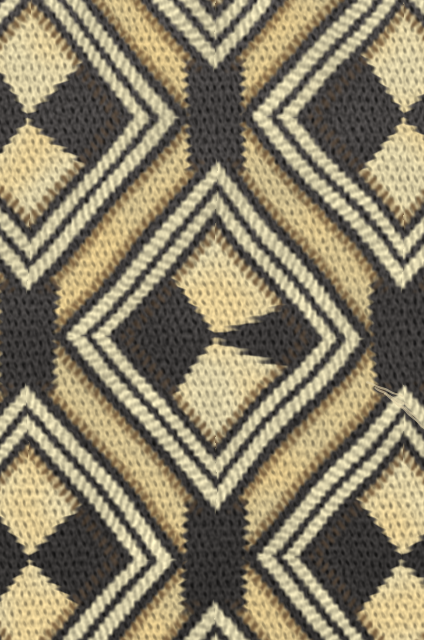
Reproduce this pattern procedurally as a Shadertoy shader.

```glsl
// Woven raffia cloth: a staggered lattice of outlined diamonds, each split into
// dark and pale quarters, with dark stars where the diamonds' corners meet.
// Skewed lattice axes turn every diamond into a square; noise and stitches wear it.

vec2 gradient(vec2 cell) {
    float angle = 6.2832 * fract(sin(dot(cell, vec2(127.1, 311.7))) * 43758.5);
    return vec2(cos(angle), sin(angle));
}

float gradientNoise(vec2 p) {
    vec2 i = floor(p), f = p - i;
    vec2 w = f * f * f * (f * (f * 6.0 - 15.0) + 10.0);
    float a = dot(gradient(i), f);
    float b = dot(gradient(i + vec2(1, 0)), f - vec2(1, 0));
    float c = dot(gradient(i + vec2(0, 1)), f - vec2(0, 1));
    float d = dot(gradient(i + vec2(1, 1)), f - vec2(1, 1));
    return mix(mix(a, b, w.x), mix(c, d, w.x), w.y);
}

float above(float x, float edge) {
    return smoothstep(edge - 0.018, edge + 0.018, x);
}

float band(float x, float lo, float hi) {
    return above(x, lo) - above(x, hi);
}

// Staggered dimples between the pile stitches
float stitchHoles(vec2 p) {
    vec2 q = p * vec2(50.0, 42.0);
    q.x += 0.5 * floor(q.y);
    vec2 f = fract(q) - 0.5;
    f.x += 0.3 * f.y;
    return smoothstep(0.5, 0.08, length(f * vec2(1.5, 1.0)));
}

float segmentDistance(vec2 p, vec2 a, vec2 b) {
    vec2 ab = b - a;
    return length(p - a - ab * clamp(dot(p - a, ab) / dot(ab, ab), 0.0, 1.0));
}

void mainImage(out vec4 fragColor, in vec2 fragCoord) {
    vec2 uv = fragCoord / iResolution.x;

    // Hand-made wobble, broad and fine
    vec2 p = uv + 0.016 * vec2(gradientNoise(uv * 4.0), gradientNoise(uv * 4.0 + 17.0));
    p += 0.004 * vec2(gradientNoise(uv * 38.0), gradientNoise(uv * 38.0 + 9.0));

    // Lattice axes run along the diamond sides
    vec2 g = (p - vec2(0.508, 0.715)) / vec2(0.441, 0.521);
    vec2 axes = vec2(g.x + g.y, g.x - g.y);
    vec2 cell = round(axes * 0.5);
    vec2 local = axes - 2.0 * cell;
    vec2 side = abs(local);
    float d = max(side.x, side.y);
    float along = side.x > side.y ? local.y : local.x;
    float tooth = 0.5 + 0.5 * sin(along * 100.0);
    float rope = 0.5 + 0.5 * sin(along * 94.0 + d * 45.0);
    d += 0.012 * (tooth - 0.5);

    // Diamond: two pale cords, then a quartered centre
    float cord = band(d, 0.70, 0.79) + band(d, 0.57, 0.65);
    float inside = 1.0 - above(d, 0.51);
    float outside = above(d, 0.86);
    vec2 m = vec2(local.x + local.y, local.x - local.y) * 0.5;
    float rightSlope = 0.36 + 0.42 * abs(sin(dot(cell, vec2(1.7, 1.2))));
    float slope = m.x < 0.0 ? 1.12 : rightSlope;
    float quarterEdge = slope * abs(m.x) + 0.012 - abs(m.y);
    float quarter = above(quarterEdge + 0.012 * sin(p.y * 290.0), 0.0);

    // Star: an upright block at each junction, trimmed by the diamonds
    vec2 corner = mod(axes, 2.0) - 1.0;
    vec2 s = abs(vec2(corner.x + corner.y, corner.x - corner.y)) * 0.5;
    s.x += 0.012 * sin(p.y * 270.0);
    float star = (1.0 - above(s.x, 0.159)) * (1.0 - above(s.y, 0.25));

    // Yarn colours with stitch shading
    float holes = stitchHoles(p);
    float fibre = gradientNoise(uv * vec2(120.0, 90.0));
    float patches = gradientNoise(uv * 7.0 + 4.0);
    vec3 dark = mix(vec3(0.15, 0.145, 0.14), vec3(0.25, 0.24, 0.235), 0.35 + 0.5 * uv.y);
    dark *= 1.12 - 0.5 * holes + 0.5 * fibre;
    vec3 pile = mix(vec3(0.88, 0.83, 0.66), vec3(0.82, 0.75, 0.56), outside);
    pile = mix(pile, vec3(0.80, 0.69, 0.46), clamp(0.25 + patches, 0.0, 0.6));
    pile *= 1.04 - 0.30 * holes + 0.22 * fibre;
    vec3 cordColor = vec3(0.91, 0.87, 0.71) * (0.80 + 0.22 * rope + 0.15 * fibre);

    // Brown toothed fringe where pile meets the outlines
    float fringe = band(d, 0.45, 0.53) + band(d, 0.84, 0.92);
    pile = mix(pile, vec3(0.42, 0.32, 0.21), fringe * (0.25 + 0.6 * tooth));

    float ground = inside * (1.0 - quarter) + outside * (1.0 - star);
    vec3 color = mix(dark, pile, clamp(ground, 0.0, 1.0));
    color = mix(color, cordColor, clamp(cord, 0.0, 1.0));

    // Brown worn through the rims of the dark shapes
    float rim = inside * band(d, 0.44, 0.54) * quarter + outside * star * band(s.y, 0.20, 0.26);
    color = mix(color, vec3(0.40, 0.31, 0.22), 0.5 * rim * tooth);

    // A few frayed threads
    for (float i = 0.0; i < 4.0; i++) {
        vec2 start = vec2(0.86 + 0.02 * i, 0.615 - 0.014 * i);
        vec2 end = start + vec2(0.085, -0.035 - 0.014 * i);
        float thread = 1.0 - smoothstep(0.001, 0.004, segmentDistance(p, start, end));
        color = mix(color, vec3(0.86, 0.80, 0.65), 0.6 * thread);
    }

    color *= 1.0 + 0.12 * patches;
    fragColor = vec4(clamp(color, 0.0, 1.0), 1.0);
}
```
